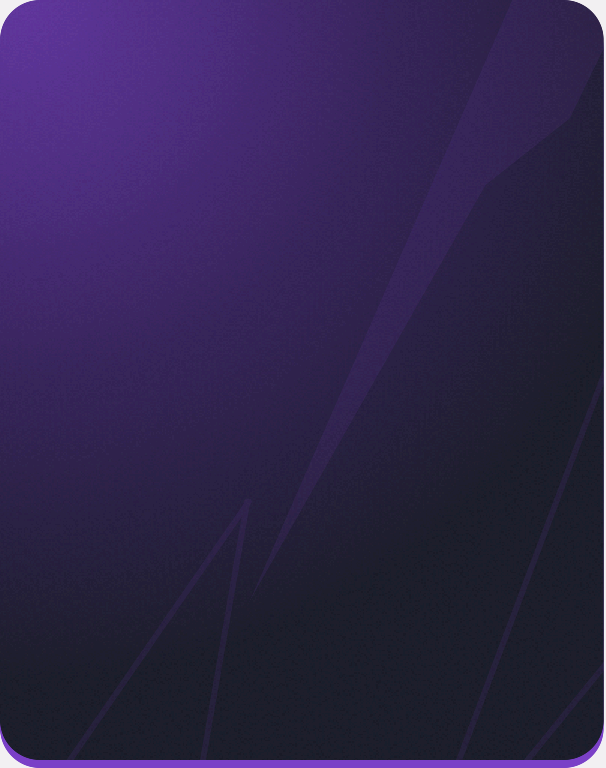
Give the GLSL for this background, as a WebGL 2 fragment shader.

```glsl
#version 300 es
precision highp float;

uniform vec2 u_resolution;
out vec4 outColor;

// Colours
const vec3 PAGE = vec3(0.95, 0.94, 0.95);
const vec3 RIM = vec3(0.48, 0.25, 0.78);
const vec3 GLOW_CORE = vec3(0.38, 0.215, 0.62);
const vec3 GLOW_MID = vec3(0.28, 0.17, 0.46);
const vec3 GLOW_OUTER = vec3(0.20, 0.14, 0.33);
const vec3 NIGHT = vec3(0.11, 0.115, 0.165);
const vec3 FACET = vec3(0.37, 0.20, 0.60);

// Layout, in canvas heights
const float CORNER_RADIUS = 0.052;
const float RIM_HEIGHT = 0.0104;
const float RIGHT_GAP = 0.003;
const vec2 GLOW_CENTER = vec2(0.02, 1.0);
const vec3 GLOW_STOPS = vec3(0.325, 0.547, 0.885);
const float FACET_OPACITY = 0.16;
const float LINE_OPACITY = 0.15;
const float LINE_HALF_WIDTH = 0.0038;

// Grain
const float GRAIN_CELLS = 512.0;
const float GRAIN_LEVELS = 60.0;

// Corners of the wide facet
const vec2 FACET_TOP = vec2(0.667, 1.0);
const vec2 FACET_TIP = vec2(0.326, 0.219);
const vec2 FACET_BEND = vec2(0.632, 0.759);
const vec2 FACET_SHOULDER = vec2(0.742, 0.846);
const vec2 FACET_EDGE = vec2(0.788, 0.941);

// Thin lines as start.xy, end.xy
const vec4 LINES[4] = vec4[4](
  vec4(0.086, 0.003, 0.324, 0.347),
  vec4(0.263, 0.003, 0.322, 0.347),
  vec4(0.595, 0.003, 0.790, 0.521),
  vec4(0.681, 0.003, 0.790, 0.137)
);

float hash(vec2 p) {
  return fract(sin(dot(p, vec2(127.1, 311.7))) * 43758.5453);
}

float coverage(float d, float pixel) {
  return 1.0 - smoothstep(-0.5 * pixel, 0.5 * pixel, d);
}

float roundedBox(vec2 p, vec2 low, vec2 high, float radius) {
  vec2 q = abs(p - 0.5 * (low + high)) - 0.5 * (high - low) + radius;
  return length(max(q, 0.0)) + min(max(q.x, q.y), 0.0) - radius;
}

float segment(vec2 p, vec2 a, vec2 b) {
  vec2 ab = b - a;
  return length(p - a - ab * clamp(dot(p - a, ab) / dot(ab, ab), 0.0, 1.0));
}

// Signed distance to a line, negative on the left of a to b
float leftOf(vec2 p, vec2 a, vec2 b) {
  vec2 dir = normalize(b - a);
  return dot(p - a, vec2(dir.y, -dir.x));
}

float facet(vec2 p) {
  float shaft = leftOf(p, FACET_TIP, FACET_BEND);
  float head = max(leftOf(p, FACET_BEND, FACET_SHOULDER),
                   leftOf(p, FACET_SHOULDER, FACET_EDGE));
  return max(leftOf(p, FACET_TOP, FACET_TIP), min(shaft, head));
}

vec3 glow(float r) {
  vec3 color = mix(GLOW_CORE, GLOW_MID, clamp(r / GLOW_STOPS.x, 0.0, 1.0));
  color = mix(color, GLOW_OUTER, smoothstep(GLOW_STOPS.x - 0.06, GLOW_STOPS.y + 0.03, r));
  return mix(color, NIGHT, clamp((r - GLOW_STOPS.y) / (GLOW_STOPS.z - GLOW_STOPS.y), 0.0, 1.0));
}

void main() {
  vec2 p = gl_FragCoord.xy / u_resolution.y;
  float pixel = 1.0 / u_resolution.y;
  float right = u_resolution.x / u_resolution.y - RIGHT_GAP;

  // Corner glow with facet and thin lines
  vec3 surface = glow(distance(p, GLOW_CENTER));
  surface = mix(surface, FACET, FACET_OPACITY * coverage(facet(p), pixel));
  float lineDistance = 1.0;
  for (int i = 0; i < 4; i++) {
    lineDistance = min(lineDistance, segment(p, LINES[i].xy, LINES[i].zw));
  }
  surface = mix(surface, FACET, LINE_OPACITY * coverage(lineDistance - LINE_HALF_WIDTH, pixel));

  // Dithered grain
  float threshold = hash(floor(p * GRAIN_CELLS));
  surface = floor(surface * GRAIN_LEVELS + threshold) / GRAIN_LEVELS;

  // Rim below the rounded card
  float rim = roundedBox(p, vec2(0.0), vec2(right, 1.0 - RIM_HEIGHT), CORNER_RADIUS);
  float card = roundedBox(p, vec2(0.0, RIM_HEIGHT), vec2(right, 1.0), CORNER_RADIUS);
  vec3 color = mix(PAGE, RIM, coverage(rim, pixel));
  color = mix(color, surface, coverage(card, pixel));
  outColor = vec4(color, 1.0);
}
```
